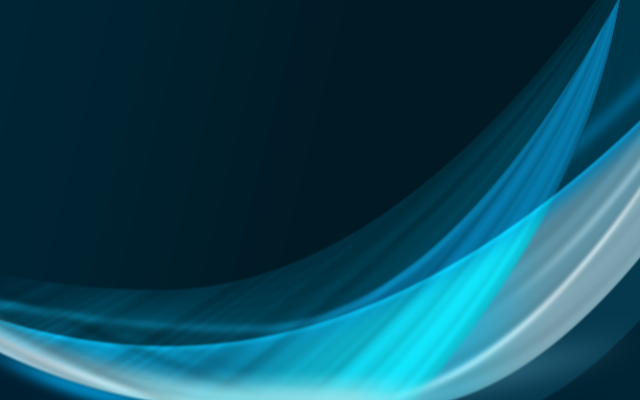
Reproduce this background procedurally as a Shadertoy shader.

```glsl
// Translucent ribbons of light sweep along the foot of a dark teal field.
// Parabolic arcs bound the ribbons; a fan coordinate that converges at the
// upper right carries the fine strands and the steep blue wedge.

float hash(float n) { return fract(sin(n * 127.1) * 4375.5); }

float noise(float t) {
    float f = fract(t);
    return mix(hash(floor(t)), hash(floor(t) + 1.0), f * f * (3.0 - 2.0 * f));
}

// Parabola with its own curvature on each side of the vertex.
float arc(float x, vec2 vertex, float left, float right) {
    float d = x - vertex.x;
    return vertex.y + (d < 0.0 ? left : right) * d * d;
}

// 1 under an edge, 0 above it.
float under(float d, float soft) { return 1.0 - smoothstep(-soft, soft, d); }

// Soft line along an edge.
float line(float d, float width) { return exp(-d * d / (width * width)); }

void mainImage(out vec4 fragColor, in vec2 fragCoord) {
    vec2 p = fragCoord / iResolution.y;
    p.x *= 1.6 * iResolution.y / iResolution.x;
    float x = p.x, y = p.y;

    // Fan coordinate: zero on the steep edge, growing to the left.
    float fan = (1.04 + 0.855 * y - 0.345 * y * y - x) / (1.08 - y);
    float inFan = smoothstep(-0.012, 0.012, fan);
    float strands = 0.6 * noise(fan * 19.0 + 3.0) + 0.4 * noise(fan * 47.0);

    // Signed heights above the main arcs.
    float veil = y - arc(x, vec2(0.4, 0.275), 0.25, 0.61);
    float wedge = y - arc(x, vec2(0.645, 0.19), 0.15, 1.0);
    float crest = y - arc(x, vec2(0.42, 0.135), 0.37, 0.405);
    float streak = y - arc(x, vec2(0.86, 0.0), 0.0, 0.97);
    float base = y - max(arc(x, vec2(0.6, -0.022), 0.39, 0.0),
                         arc(x, vec2(0.97, -0.025), 0.0, 0.96));

    // Dark field.
    vec3 col = mix(vec3(0.0, 0.14, 0.2), vec3(0.0, 0.098, 0.14),
                   smoothstep(0.0, 1.1, x + 0.25 * (1.0 - y)));

    // Nested teal veils, from the outermost arc towards the wedge.
    float veilFade = smoothstep(-0.1, 0.35, x) * (1.0 - 0.5 * smoothstep(0.65, 1.05, y));
    col += vec3(0.0, 0.085, 0.105) * under(veil, 0.005) * veilFade;
    for (int i = 1; i < 5; i++) {
        float t = float(i) / 5.0;
        float d = y - arc(x, mix(vec2(0.4, 0.275), vec2(0.645, 0.19), t),
                          mix(0.25, 0.15, t), mix(0.61, 1.0, t));
        col += vec3(0.0, 0.016, 0.02) * under(d, 0.008) * veilFade;
    }
    col *= 1.0 + 0.3 * (strands - 0.5) * under(veil, 0.01);

    // Blue wedge and the dim gap to its right.
    float wedgeMask = under(wedge, 0.006) * inFan;
    vec3 blue = mix(vec3(0.01, 0.25, 0.33), vec3(0.02, 0.44, 0.62), smoothstep(0.5, 1.15, x));
    col = mix(col, blue * (0.8 + 0.4 * strands), wedgeMask * 0.92);
    col += vec3(0.01, 0.12, 0.15) * line(wedge + 0.012, 0.012) * inFan * smoothstep(1.6, 0.9, x);
    float gap = 1.0 - inFan;
    col = mix(col, vec3(0.0, 0.21, 0.29), gap * 0.8);
    float gapBand = y - arc(x, vec2(0.42, 0.2), 0.3, 0.415);
    col += vec3(0.0, 0.13, 0.19) * line(gapBand - 0.005, 0.028) * gap;

    // Cyan body below the crest, turning to grey past the steep edge.
    vec3 cyan = mix(vec3(0.06, 0.82, 0.9), vec3(0.04, 0.45, 0.59), smoothstep(0.1, 0.62, fan));
    cyan = mix(cyan, vec3(0.02, 0.6, 0.78), 0.65 * line(crest, 0.04));
    cyan *= 0.86 + 0.28 * strands;
    vec3 grey = mix(vec3(0.2, 0.63, 0.75), vec3(0.36, 0.55, 0.62), smoothstep(1.15, 1.4, x));
    grey = mix(grey, vec3(0.04, 0.48, 0.66), line(crest, 0.045));
    grey *= 0.92 + 0.16 * noise(streak * 32.0 + 2.0 * x);
    col = mix(col, mix(grey, cyan, inFan), under(crest, 0.005));
    col += vec3(0.0, 0.08, 0.1) * line(crest + 0.006, 0.007);

    // Pale ribbon on the right with its bright streaks.
    float right = smoothstep(0.9, 1.2, x);
    vec3 pale = mix(vec3(0.32, 0.66, 0.74), vec3(0.5, 0.64, 0.69), smoothstep(1.1, 1.4, x));
    pale *= 0.93 + 0.14 * noise(base * 38.0 + x);
    col = mix(col, pale, under(streak, 0.012) * right * 0.85);
    col += vec3(0.25, 0.2, 0.18) * line(streak + 0.008, 0.013) * smoothstep(0.85, 1.15, x);
    float upperStreak = y - arc(x, vec2(0.8, 0.07), 0.0, 0.81);
    col += vec3(0.15, 0.13, 0.12) * line(upperStreak, 0.016) * smoothstep(1.2, 1.5, x);

    // White glow along the lower left and the foot.
    float foot = 1.0 - smoothstep(0.85, 1.15, x);
    vec3 white = mix(vec3(0.68, 0.76, 0.79), vec3(0.58, 0.88, 0.91), smoothstep(0.1, 0.6, x));
    float glow = 1.0 - smoothstep(0.015, 0.105, base);
    col = mix(col, white, glow * foot * (0.78 + 0.22 * noise(base * 60.0 + x * 3.0)));

    // Faint threads that cross the left side downwards.
    float threads = noise((y + 0.52 * x - 0.16 * x * x) * 42.0);
    col *= 1.0 + 0.35 * (threads - 0.5) * under(crest - 0.05, 0.05) * smoothstep(0.75, 0.2, x);

    // Deep water below the ribbons, with a blue rim and a grey wisp.
    vec3 deep = mix(vec3(0.0, 0.12, 0.19), vec3(0.0, 0.14, 0.2), x / 1.6);
    float lowerArc = y - arc(x, vec2(1.1, -0.07), 0.0, 1.08);
    deep += vec3(0.02, 0.08, 0.1) * (1.0 - under(lowerArc, 0.006)) * right;
    deep += vec3(0.12, 0.14, 0.15) * line(y - 0.08 - 0.22 * (x - 1.3), 0.05)
          * right * smoothstep(1.65, 1.25, x);
    deep += vec3(0.0, 0.38, 0.52) * line(base + 0.012, 0.025) * smoothstep(0.6, 0.25, x)
          * smoothstep(-0.15, 0.2, x);
    col = mix(col, deep, under(base, 0.006));

    fragColor = vec4(clamp(col, 0.0, 1.0), 1.0);
}
```
